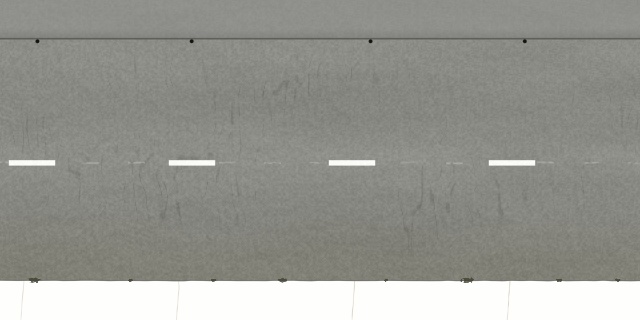
This texture is drawn by a Shadertoy shader. Its source:

```glsl
// Worn asphalt road from above: dashed centre line, drained gutter seam and a white jointed kerb.

// Lengths are in canvas heights; x runs from 0 to 2 on a 2:1 canvas.
const float SEAM_Y = 0.879;
const float SEAM_HALF = 0.0024;
const float DRAIN_Y = 0.871;
const float DRAIN_RADIUS = 0.0060;
const vec3 DRAIN_PAIRS = vec3(0.117, 1.041, 0.482);  // first x, pair period, gap in pair
const float KERB_Y = 0.1224;
const vec3 JOINT_PAIRS = vec3(0.067, 1.034, 0.485);
const float LINE_Y = 0.491;
const float DASH_PERIOD = 0.5;
const float DASH_X = 0.1;
const vec2 DASH_HALF = vec2(0.0725, 0.0085);
const float OLD_PERIOD = 0.142;
const vec2 OLD_HALF = vec2(0.026, 0.0028);
const float TUFT_PERIOD = 0.262;
const float GRAIN = 0.085;
const float CRACK_STRENGTH = 0.055;

const vec3 ROAD = vec3(0.535, 0.535, 0.515);
const vec3 ROAD_DIRTY = vec3(0.505, 0.503, 0.465);
const vec3 GUTTER = vec3(0.560, 0.562, 0.545);
const vec3 SEAM = vec3(0.35, 0.35, 0.33);
const vec3 DRAIN = vec3(0.08, 0.08, 0.075);
const vec3 PAINT = vec3(0.98, 0.985, 0.97);
const vec3 OLD_PAINT = vec3(0.70, 0.70, 0.68);
const vec3 KERB = vec3(0.995, 0.995, 0.992);
const vec3 JOINT = vec3(0.78, 0.74, 0.65);
const vec3 TUFT = vec3(0.25, 0.25, 0.18);

float hash(vec2 p) {
    return fract(sin(dot(p, vec2(127.1, 311.7))) * 43758.5);
}

float noise(vec2 p) {
    vec2 i = floor(p), f = fract(p);
    f = f * f * (3.0 - 2.0 * f);
    return mix(mix(hash(i), hash(i + vec2(1.0, 0.0)), f.x),
               mix(hash(i + vec2(0.0, 1.0)), hash(i + vec2(1.0, 1.0)), f.x), f.y);
}

float fbm(vec2 p) {
    float sum = 0.0, amp = 0.5;
    for (int i = 0; i < 4; i++) {
        sum += amp * noise(p);
        p = p * 2.03 + 17.3;
        amp *= 0.5;
    }
    return sum / 0.9375;
}

// Antialiased coverage of a signed distance
float cover(float d) {
    float w = 0.75 / iResolution.y;
    return 1.0 - smoothstep(-w, w, d);
}

float box(vec2 p, vec2 halfSize, float r) {
    vec2 q = abs(p) - halfSize + r;
    return length(max(q, 0.0)) + min(max(q.x, q.y), 0.0) - r;
}

float repeatX(float x, float period) {
    return x - period * round(x / period);
}

// Signed offset to the nearest member of a repeating pair
float pairX(float x, vec3 pairs) {
    float a = mod(x - pairs.x + 0.25, pairs.y) - 0.25;
    float b = a - pairs.z;
    return abs(a) < abs(b) ? a : b;
}

vec3 asphalt(vec2 p) {
    // Lengthwise shading from traffic, and dirt toward the kerb
    float dirt = 1.0 - smoothstep(0.14, 0.40, p.y + 0.12 * (fbm(p * vec2(3.0, 7.0)) - 0.5));
    vec3 col = mix(ROAD, ROAD_DIRTY, dirt);
    float lane = (p.y - 0.51) / 0.09;
    col += 0.028 * (exp(-lane * lane) + 0.8 * smoothstep(0.68, 0.82, p.y)) - 0.006;
    col += 0.04 * (fbm(p * vec2(3.0, 12.0) + 5.0) - 0.5);

    // Wavering crosswise hairlines in patches
    float ridge = abs(noise(vec2(p.x * 42.0 + 1.5 * noise(p * 13.0), p.y * 5.0)) - 0.5);
    float hairline = 1.0 - smoothstep(0.0, 0.07, ridge);
    float worn = smoothstep(0.45, 0.7, fbm(p * vec2(4.0, 5.0) + 31.0));
    float zone = smoothstep(0.18, 0.28, p.y) * (1.0 - smoothstep(0.76, 0.88, p.y));
    float broken = smoothstep(0.3, 0.65, noise(p * vec2(70.0, 45.0)));
    return col - CRACK_STRENGTH * hairline * worn * zone * broken;
}

void mainImage(out vec4 fragColor, in vec2 fragCoord) {
    vec2 p = fragCoord / iResolution.y;
    float grain = 0.6 * noise(p * 240.0) + 0.4 * noise(p * 125.0 + 9.0) - 0.5;

    // Road and gutter strip
    float road = cover(p.y - SEAM_Y);
    vec3 gutter = GUTTER + 0.025 * (fbm(p * vec2(4.0, 16.0)) - 0.5);
    gutter -= 0.04 * (1.0 - smoothstep(0.0, 0.035, p.y - SEAM_Y));
    vec3 col = mix(gutter, asphalt(p), road) + GRAIN * grain * mix(0.5, 1.0, road);

    // Seam with drain holes
    col = mix(col, SEAM, 0.9 * cover(abs(p.y - SEAM_Y) - SEAM_HALF));
    vec2 drain = vec2(pairX(p.x, DRAIN_PAIRS), p.y - DRAIN_Y);
    col = mix(col, DRAIN, cover(length(drain) - DRAIN_RADIUS));

    // Faded old dashes below the fresh ones
    float oldId = round(p.x / OLD_PERIOD);
    vec2 old = vec2(repeatX(p.x, OLD_PERIOD), p.y - LINE_Y + 0.003 * (hash(vec2(oldId, 3.0)) - 0.5));
    float fade = (0.4 + 0.4 * hash(vec2(oldId, 8.0))) * smoothstep(0.1, 0.6, noise(p * vec2(90.0, 200.0)));
    col = mix(col, OLD_PAINT, fade * cover(box(old, OLD_HALF, 0.001)));
    vec2 dash = vec2(repeatX(p.x - DASH_X, DASH_PERIOD), p.y - LINE_Y);
    col = mix(col, PAINT + 0.03 * grain, cover(box(dash, DASH_HALF, 0.002)));

    // Kerb with bowed joints and a grimy edge
    float bow = 0.007 * smoothstep(0.0, KERB_Y, p.y) + 0.003 * (noise(p * vec2(3.0, 40.0)) - 0.5);
    float joint = cover(abs(pairX(p.x - bow, JOINT_PAIRS)) - 0.0012);
    vec3 kerb = mix(KERB, JOINT, joint * (0.25 + 0.6 * noise(p * vec2(5.0, 60.0))));
    float edge = p.y - KERB_Y + 0.002 * (noise(p * vec2(35.0, 0.0)) - 0.5);
    col = mix(col, kerb, cover(edge));
    col = mix(col, SEAM, 0.55 * cover(abs(edge - 0.001) - 0.0015));

    // Ragged debris tufts along the kerb
    float cell = floor(p.x / TUFT_PERIOD);
    float size = mix(0.008, 0.024, pow(hash(vec2(cell, 5.0)), 2.0));
    float middle = (cell + mix(0.3, 0.7, hash(vec2(cell, 1.0)))) * TUFT_PERIOD;
    vec2 tuft = (p - vec2(middle, KERB_Y + 0.002)) / vec2(size, 0.3 * size + 0.002);
    float ragged = length(tuft) - 0.45 - 0.9 * noise(p * 190.0);
    col = mix(col, TUFT, 0.8 * (1.0 - smoothstep(-0.15, 0.15, ragged)));

    fragColor = vec4(col, 1.0);
}
```
